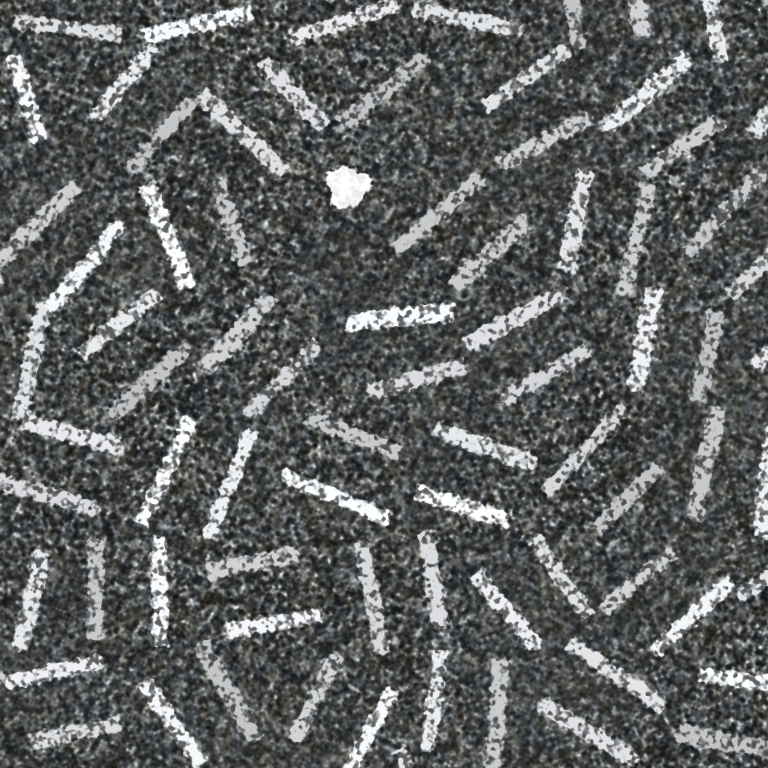
Give the GLSL for this pattern, as a Shadertoy shader.

```glsl
// Short chalk bars in small parallel pairs on grainy dark asphalt, with one pale spot.
// Staggered blocks each hold a pair of bars; a smooth random field turns the blocks.
// Fine value noise gives the grain, the ragged bar edges and the chalk gaps.

#define BLOCK vec2(0.175, 0.155)  // spacing of the bar pairs
#define BAR_HALF_LENGTH 0.068
#define BAR_HALF_WIDTH 0.0102
#define PAIR_GAP 0.083
#define GRAIN_SCALE 170.0
#define GRAIN_CONTRAST 2.4
#define EDGE_RAGGED 0.010
#define EDGE_SOFT 0.0022
#define SPOT_CENTRE vec2(0.453, 0.757)
#define SPOT_RADIUS 0.027

const vec3 ASPHALT = vec3(0.268, 0.276, 0.274);
const vec3 CHALK = vec3(0.95, 0.96, 0.97);

float hash(vec2 p) {
    vec3 q = fract(p.xyx * 0.1031);
    q += dot(q, q.yzx + 33.33);
    return fract((q.x + q.y) * q.z);
}

float noise(vec2 p) {
    vec2 i = floor(p), f = fract(p);
    f = f * f * (3.0 - 2.0 * f);
    return mix(mix(hash(i), hash(i + vec2(1, 0)), f.x),
               mix(hash(i + vec2(0, 1)), hash(i + vec2(1, 1)), f.x), f.y);
}

mat2 rotation(float a) {
    float c = cos(a), s = sin(a);
    return mat2(c, s, -s, c);
}

// Two octaves on turned grids, so that no lattice shows
float grain(vec2 p) {
    return 0.6 * noise(rotation(0.5) * p * GRAIN_SCALE + 300.0)
         + 0.4 * noise(rotation(1.2) * p * GRAIN_SCALE * 1.55 + 500.0);
}

float boxDistance(vec2 p, vec2 halfSize) {
    vec2 d = abs(p) - halfSize;
    return length(max(d, 0.0)) + min(max(d.x, d.y), 0.0);
}

// Distance to the closest bar in x, its brightness in y
vec2 nearestBar(vec2 p) {
    vec2 best = vec2(1.0, 1.0);
    for (int j = -1; j <= 1; j++) {
        float row = floor(p.y / BLOCK.y) + float(j);
        float shift = 0.5 * mod(row, 2.0);
        float column = floor(p.x / BLOCK.x - shift);
        for (int i = -1; i <= 1; i++) {
            vec2 id = vec2(column + float(i), row) + 40.0;
            vec2 jitter = vec2(hash(id + 3.1), hash(id + 8.7)) - 0.5;
            vec2 centre = (id - 40.0 + 0.5 + vec2(shift, 0.0)) * BLOCK + 0.02 * jitter;
            float angle = 6.2832 * noise(id * 0.45) + 0.9 * (hash(id + 5.3) - 0.5);
            for (int side = -1; side <= 1; side += 2) {
                vec2 key = id + 17.3 * float(side) + 60.0;
                mat2 turn = rotation(-angle);
                mat2 tilt = rotation(0.16 * (hash(key) - 0.5));
                vec2 offset = vec2(0.026 * (hash(key + 1.7) - 0.5),
                                   0.5 * PAIR_GAP * float(side));
                vec2 size = vec2(BAR_HALF_LENGTH * mix(0.84, 1.14, hash(key + 2.9)),
                                 BAR_HALF_WIDTH * mix(0.88, 1.12, hash(key + 4.1)));
                vec2 local = tilt * (turn * (p - centre) - offset);
                vec2 spot = tilt * (turn * (SPOT_CENTRE - centre) - offset);
                float d = boxDistance(local, size - 0.003) - 0.003;
                // Bars that would touch the pale spot are left out
                bool clearOfSpot = boxDistance(spot, size) > SPOT_RADIUS + 0.012;
                if (clearOfSpot && d < best.x)
                    best = vec2(d, mix(0.78, 1.03, hash(key + 6.3)));
            }
        }
    }
    return best;
}

float spotDistance(vec2 p) {
    vec2 q = p - SPOT_CENTRE;
    float a = atan(q.y, q.x);
    return length(q) - SPOT_RADIUS * (1.0 + 0.1 * sin(3.0 * a + 1.0) + 0.07 * sin(5.0 * a));
}

void mainImage(out vec4 fragColor, in vec2 fragCoord) {
    vec2 p = fragCoord / iResolution.y;
    float soft = max(EDGE_SOFT, 1.0 / iResolution.y);

    // Asphalt grain with patches of stronger and weaker contrast and a faint tint
    float g = grain(p);
    float contrast = GRAIN_CONTRAST * mix(0.75, 1.25, noise(p * 9.0 + 20.0));
    vec3 color = ASPHALT * exp((g - 0.5) * contrast);
    color += vec3(-0.03, 0.0, 0.035) * (noise(p * 75.0 + 90.0) - 0.5);

    // Chalk: ragged edge, bright crumbs and darker gaps
    float crumbs = grain(p + 2.3);
    float ragged = EDGE_RAGGED * (crumbs - 0.5);
    vec2 bar = nearestBar(p);
    float cover = 1.0 - smoothstep(-soft, soft, bar.x + ragged);
    float gaps = smoothstep(0.22, 0.56, g);
    vec3 chalk = CHALK * bar.y * mix(0.62, 1.02, gaps);
    color = mix(color, chalk, cover * mix(0.55, 1.0, gaps));

    // Pale spot, nearly solid
    float spot = 1.0 - smoothstep(-soft, soft, spotDistance(p) + ragged);
    color = mix(color, vec3(mix(0.92, 1.0, gaps)), spot);

    fragColor = vec4(clamp(color, 0.0, 1.0), 1.0);
}
```
